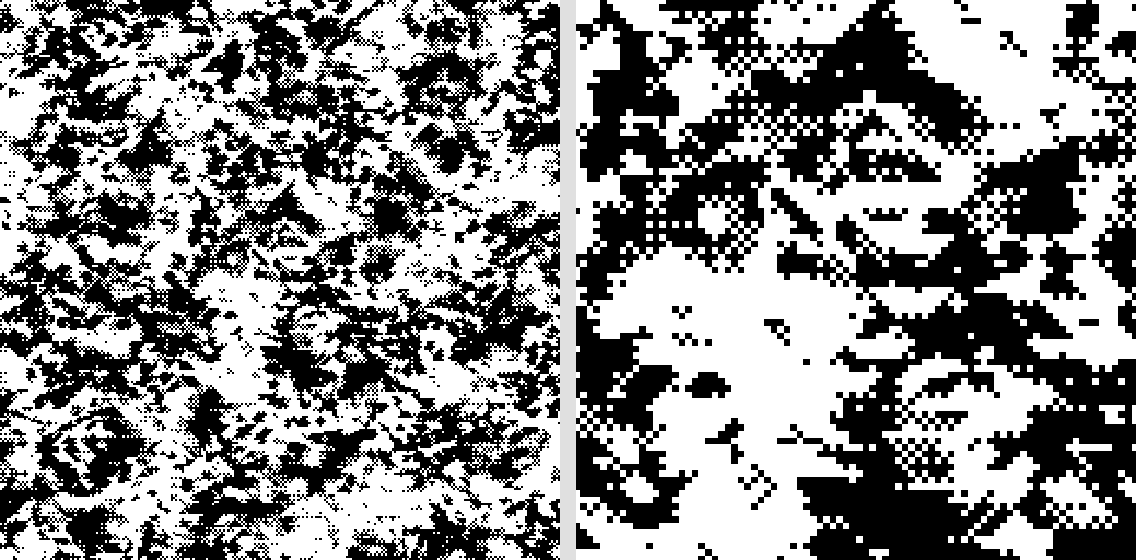
Left, the full canvas; right, a detail of the centre.
This texture is drawn by a Shadertoy shader. Its source:

```glsl
// Black and white mottled grain: layers of cellular noise, from broad patches
// down to short streaks, are summed to a steep grey tone and then reduced to
// two colours on a coarse square grid with a 4x4 ordered dither.

const float GRID = 256.0;                   // dither cells across the canvas
const vec3 INK = vec3(0.0);
const vec3 PAPER = vec3(1.0);

const vec2 PATCH_FREQ = vec2(7.0, 9.0);     // broad light and dark areas
const vec2 CLUMP_FREQ = vec2(19.0, 25.0);
const vec2 BLOB_FREQ = vec2(34.0, 45.0);    // rounded dark blobs
const vec2 STREAK_FREQ = vec2(46.0, 88.0);  // short flat strokes
const vec2 REGION_FREQ = vec2(5.0, 4.0);    // where strokes turn or soften

const float PATCH_WEIGHT = 0.34;
const float CLUMP_WEIGHT = 0.30;
const float BLOB_WEIGHT = 0.40;
const float STREAK_WEIGHT = 0.30;

const float MEAN_DISTANCE = 0.46;           // average of the cellular noise
const float CONTRAST = 7.0;
const float BRIGHTNESS = 0.58;

vec2 hash22(vec2 p) {
    vec3 q = fract(p.xyx * vec3(0.1031, 0.1030, 0.0973));
    q += dot(q, q.yzx + 33.33);
    return fract((q.xx + q.yz) * q.zy);
}

// Distance to the nearest scattered point, centred on zero
float cellular(vec2 p, float seed) {
    vec2 cell = floor(p);
    vec2 local = p - cell;
    float nearest = 8.0;
    for (int y = -1; y <= 1; y++) {
        for (int x = -1; x <= 1; x++) {
            vec2 offset = vec2(x, y);
            vec2 d = offset + hash22(cell + offset + seed) - local;
            nearest = min(nearest, dot(d, d));
        }
    }
    return sqrt(nearest) - MEAN_DISTANCE;
}

// Ordered dither thresholds
float bayer2(vec2 p) {
    p = floor(p);
    return fract(p.x * 0.5 + p.y * p.y * 0.75);
}

float bayer4(vec2 p) {
    return bayer2(p * 0.5) * 0.25 + bayer2(p) + 1.0 / 32.0;
}

float tone(vec2 p) {
    // Gentle bending keeps the layers off a regular lattice
    vec2 uv = p + 0.006 * sin(p.yx * vec2(31.0, 37.0) + 2.0 * sin(p * 17.0));

    float upright = smoothstep(0.05, 0.25, cellular(uv * REGION_FREQ, 171.0));
    float roughness = mix(0.45, 1.3,
        smoothstep(-0.25, 0.15, cellular(uv * REGION_FREQ * 1.7, 223.0)));

    float flatStreak = cellular(uv * STREAK_FREQ, 61.0);
    float tallStreak = cellular(uv * STREAK_FREQ.yx, 97.0);
    float streak = mix(flatStreak, tallStreak, upright);

    float broad = PATCH_WEIGHT * cellular(uv * PATCH_FREQ, 11.0)
                - CLUMP_WEIGHT * cellular(uv * CLUMP_FREQ, 29.0);
    float fine = BLOB_WEIGHT * cellular(uv * BLOB_FREQ, 43.0)
               - STREAK_WEIGHT * streak;
    return BRIGHTNESS + CONTRAST * (broad + roughness * fine);
}

void mainImage(out vec4 fragColor, in vec2 fragCoord) {
    vec2 cell = floor(fragCoord / iResolution.y * GRID);
    float grey = tone((cell + 0.5) / GRID);
    fragColor = vec4(mix(INK, PAPER, step(bayer4(cell), grey)), 1.0);
}
```
